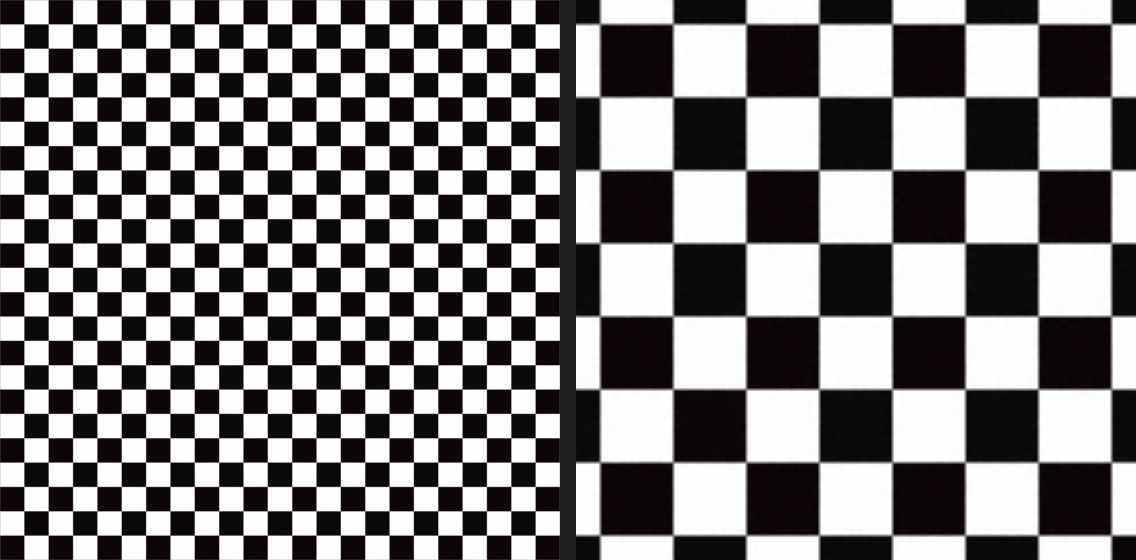
Left: the whole. Right: its middle third, enlarged.
Give the GLSL for this pattern, as a three.js fragment shader.

```glsl
// Checkerboard of 23 by 23 squares with black corners and slightly soft edges.
// Signed distances to the grid lines, ramped and multiplied, give the squares;
// black rows alternate warm and neutral, with faint grain beside the edges.
varying vec2 vUv;

float hash(vec2 p) {
  vec3 q = fract(vec3(p.xyx) * 0.1031);
  q += dot(q, q.yzx + 33.33);
  return fract((q.x + q.y) * q.z);
}

float valueNoise(vec2 p) {
  vec2 cell = floor(p);
  vec2 t = smoothstep(0.0, 1.0, fract(p));
  float low = mix(hash(cell), hash(cell + vec2(1.0, 0.0)), t.x);
  float high = mix(hash(cell + vec2(0.0, 1.0)), hash(cell + 1.0), t.x);
  return mix(low, high, t.y);
}

void main() {
  vec2 grid = vUv * 23.0;
  vec2 square = floor(grid);
  vec2 edgeDistance = 0.5 - abs(fract(grid) - 0.5);

  // Square wave along each axis: +1 on even squares, -1 on odd ones
  vec2 side = 1.0 - 2.0 * mod(square, 2.0);
  vec2 wave = side * clamp(edgeDistance / 0.027, 0.0, 1.0);
  float blackness = 0.5 + 0.5 * wave.x * wave.y;

  // Even rows are warm black, odd rows neutral with a few warmer squares
  float warmth = mix(1.0, 0.6 * step(0.85, hash(square + 7.0)), mod(square.y, 2.0));
  vec3 black = mix(vec3(0.038, 0.040, 0.040), vec3(0.050, 0.022, 0.032), warmth);
  vec3 white = vec3(0.995);
  vec3 color = mix(white, black, blackness);

  // Faint grain, strongest near the edges
  float nearEdge = exp(-9.0 * min(edgeDistance.x, edgeDistance.y));
  color += (valueNoise(grid * 16.0) - 0.5) * (0.006 + 0.024 * nearEdge);

  gl_FragColor = vec4(clamp(color, 0.0, 1.0), 1.0);
}
```
